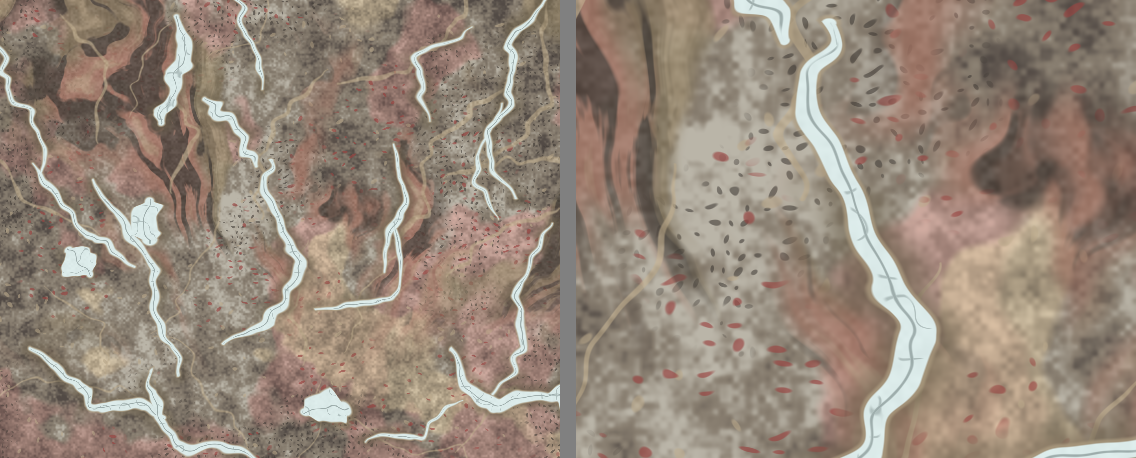
Left: the whole. Right: its middle third, enlarged.
A WebGL 2 fragment shader for this texture:

```glsl
#version 300 es
precision highp float;
// Weathered, grainy stone with marbled flows, pale veins and cracked white ribbons.
uniform vec2 u_resolution;
out vec4 fragColor;

const vec2 FOCUS = vec2(0.62, -0.08);      // flows and ribbons lean toward this point
const vec2 CELL = vec2(0.25, 0.25);        // spacing of scattered ribbons
const float GRAIN = 0.30;
const float MOTTLE = 0.50;
const vec3 STONE_DARK = vec3(0.32, 0.29, 0.27);
const vec3 STONE_MID = vec3(0.53, 0.49, 0.435);
const vec3 STONE_LIGHT = vec3(0.73, 0.71, 0.66);
const vec3 PINK = vec3(0.65, 0.49, 0.46);
const vec3 CREAM = vec3(0.74, 0.67, 0.55);
const vec3 OLIVE = vec3(0.49, 0.44, 0.35);
const vec3 TERRACOTTA = vec3(0.63, 0.46, 0.40);
const vec3 SOOT = vec3(0.25, 0.23, 0.21);
const vec3 RED = vec3(0.60, 0.26, 0.25);
const vec3 WHITE = vec3(0.86, 0.92, 0.915);

float hash(vec2 p) {
  return fract(sin(dot(p, vec2(127.1, 311.7))) * 43758.5453);
}

float noise(vec2 p) {
  vec2 i = floor(p), f = fract(p);
  f = f * f * (3.0 - 2.0 * f);
  return mix(mix(hash(i), hash(i + vec2(1, 0)), f.x),
             mix(hash(i + vec2(0, 1)), hash(i + vec2(1, 1)), f.x), f.y);
}

float fbm(vec2 p) {
  float sum = 0.0, amp = 0.533;
  for (int i = 0; i < 4; i++) {
    sum += amp * noise(p);
    p = mat2(1.6, 1.2, -1.2, 1.6) * p + 5.3;
    amp *= 0.5;
  }
  return sum;
}

// Scattered tilted ellipses, one per occupied grid cell.
float flecks(vec2 p, float share, float seed) {
  vec2 id = floor(p) + seed;
  vec2 q = fract(p) - 0.5 - 0.3 * (vec2(hash(id), hash(id + 4.7)) - 0.5);
  float a = 6.283 * hash(id + 8.1);
  q = mat2(cos(a), sin(a), -sin(a), cos(a)) * q;
  float radius = mix(0.16, 0.33, hash(id + 2.9));
  float d = length(q * vec2(1.0, 1.7)) - radius;
  return smoothstep(0.07, -0.07, d) * step(hash(id + 6.3), share);
}

float meander(float u, float bend, float row) {
  return bend * u * u + 0.09 * (noise(vec2(u * 8.0, row)) - 0.5)
       + 0.022 * (noise(vec2(u * 36.0, row + 7.0)) - 0.5);
}

// Nearest wandering ribbon: x = signed distance, y = offset from its centre line.
vec2 ribbons(vec2 p, float seed, vec2 widths, float blobShare) {
  vec2 best = vec2(1.0);
  for (int i = 0; i < 20; i++) {
    vec2 cell = vec2(i % 5, i / 5), id = cell + seed;
    vec2 centre = (cell + 0.1 + 0.8 * vec2(hash(id), hash(id + 3.1))) * CELL;
    vec2 toFocus = FOCUS - centre;
    float a = atan(toFocus.y, toFocus.x) + 1.7 * (hash(id + 5.7) - 0.5);
    vec2 q = mat2(cos(a), -sin(a), sin(a), cos(a)) * (p - centre);
    float blob = step(hash(id + 9.3), blobShare);
    float halfLen = mix(mix(0.10, 0.23, hash(id + 1.9)), 0.04, blob);
    float size = hash(id + 7.7);
    float width = mix(mix(widths.x, widths.y, size * size), 0.032, blob);
    float bend = 5.0 * (hash(id + 2.3) - 0.5);
    float row = floor(90.0 * hash(id + 6.1));
    float u = clamp(q.x, -halfLen, halfLen);
    float path = meander(u, bend, row);
    float slope = (meander(u + 0.006, bend, row) - path) / 0.006;
    float across = (q.y - path) / sqrt(1.0 + slope * slope);
    width *= 0.6 + 0.8 * noise(vec2(u * 25.0, row + 3.0));
    width *= mix(0.35, 1.0, smoothstep(0.0, 0.35, 1.0 - abs(u) / halfLen));
    float d = length(vec2(q.x - u, across)) - width;
    if (d < best.x) best = vec2(d, across);
  }
  return best;
}

void main() {
  vec2 p = gl_FragCoord.xy / u_resolution.y;
  float px = 1.0 / u_resolution.y;
  vec2 warp = vec2(fbm(p * 5.0), fbm(p * 5.0 + 31.0)) - 0.5;

  // Grainy stone
  float grain = 0.6 * noise(p * 210.0) + 0.4 * noise(p * 100.0 + 9.0) - 0.5;
  float tone = 0.52 + 0.42 * (fbm(p * 4.0) - 0.5) + MOTTLE * (fbm(p * 32.0) - 0.5) + GRAIN * grain;
  vec3 color = mix(STONE_DARK, STONE_MID, smoothstep(0.24, 0.52, tone));
  color = mix(color, STONE_LIGHT, smoothstep(0.48, 0.76, tone));

  // Stained patches, pebbles and flecks
  vec2 rough = p + 0.05 * warp + 0.008 * (noise(p * 60.0) - 0.5);
  float shade = 0.45 + 0.55 * tone / 0.52;
  color = mix(color, PINK * shade, 0.65 * smoothstep(0.55, 0.61, fbm(rough * 4.5 + 7.0)));
  color = mix(color, CREAM * shade, 0.65 * smoothstep(0.62, 0.66, fbm(rough * 4.0 + 23.0)));
  float pebbled = smoothstep(0.46, 0.60, fbm(p * 5.0 + 41.0));
  color = mix(color, SOOT, 0.60 * pebbled * flecks(rough * 85.0, 0.6, 0.0));
  color = mix(color, CREAM, 0.55 * flecks(rough * 48.0, 0.09, 13.0));
  float reddened = smoothstep(0.52, 0.62, fbm(p * 6.0 + 67.0));
  color = mix(color, RED, 0.65 * reddened * flecks(rough * vec2(42.0, 65.0), 0.35, 29.0));

  // Smooth marbled flows fanning out of the focus
  vec2 ray = p - FOCUS;
  vec2 flow = vec2(atan(ray.x, ray.y) * 6.0 + 2.6 * fbm(p * 3.5 + 3.0), length(ray) * 3.0);
  float flowing = smoothstep(0.48, 0.60, fbm(flow * 0.8 + 11.0)) * smoothstep(0.15, 0.45, p.y);
  float streak = fbm(flow * vec2(3.5, 1.2) + 4.0 * warp);
  vec3 silt = mix(OLIVE, TERRACOTTA, smoothstep(0.43, 0.57, fbm(flow * 0.9 + 53.0)));
  silt = mix(silt, CREAM, 0.55 * smoothstep(0.53, 0.72, streak));
  silt = mix(silt, SOOT, 0.85 * smoothstep(0.43, 0.32, streak));
  color = mix(color, silt + 0.10 * grain, 0.85 * flowing);

  // Thin cream veins
  vec2 vein = ribbons(p + 0.05 * warp, 17.0, vec2(0.0015, 0.0055), 0.0);
  color = mix(color, CREAM + 0.15 * grain, 0.65 * smoothstep(px, -px, vein.x));

  // White ribbons with silty rims and hairline cracks
  vec2 ribbon = ribbons(p + 0.06 * warp.yx, 2.0, vec2(0.004, 0.016), 0.13);
  float halo = smoothstep(0.028, 0.0, ribbon.x) * smoothstep(0.35, 0.65, noise(p * 14.0));
  color = mix(color, OLIVE * 0.85, 0.6 * halo);
  color = mix(color, CREAM * 0.92, 0.7 * smoothstep(0.004, 0.001, ribbon.x));
  float seam = smoothstep(0.0016, 0.0003, abs(ribbon.y + 0.006 * (noise(p * 50.0) - 0.5)));
  float crack = smoothstep(0.035, 0.005, abs(noise(p * 48.0 + 19.0) - 0.5));
  float inside = smoothstep(-0.002, -0.005, ribbon.x);
  vec3 enamel = WHITE + 0.04 * grain - 0.24 * inside * max(seam, 0.7 * crack);
  color = mix(color, enamel, smoothstep(px, -px, ribbon.x));

  fragColor = vec4(color, 1.0);
}
```
